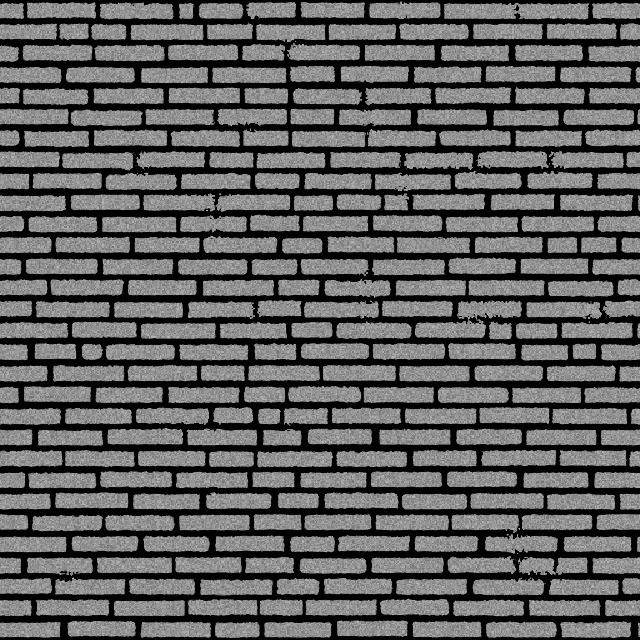
Write a Shadertoy shader that draws this texture.

```glsl
// Rough grey brickwork in a running bond over black joints, seamless on the unit square.
// Each course holds eight full bricks and one short closer; a rounded-box distance,
// worn by tiling value noise, gives the outline, and fine grain fills the faces.

const float ROWS = 30.0;            // courses down the canvas
const float FULL_BRICKS = 8.0;      // full bricks in each course
const float SHORT_WIDTH = 0.075;    // pitch of the short closer
const float SPLIT_CHANCE = 0.03;    // share of full bricks cut in two
const float HALF_HEIGHT = 0.0117;   // half the height of a brick
const float GAP_MIN = 0.0045;       // narrowest vertical joint
const float GAP_SPREAD = 0.008;     // extra width of the widest joint
const float JOINT_JITTER = 0.010;   // sideways wander of joints
const float LEVEL_JITTER = 0.0022;  // vertical wander of bricks
const float CORNER_MIN = 0.0015;
const float CORNER_SPREAD = 0.0055;
const float WEAR = 0.0042;          // depth of edge wear
const float CRUMBLE = 0.012;        // depth of the speckle in broken patches
const float GRAIN_CELLS = 512.0;    // grains across the canvas
const float GRAIN_CONTRAST = 0.14;
const vec3 BRICK_COLOR = vec3(0.575);
const vec3 MORTAR_COLOR = vec3(0.008);

float hash(vec2 p) {
    vec3 q = fract(p.xyx * 0.1031);
    q += dot(q, q.yzx + 33.33);
    return fract((q.x + q.y) * q.z);
}

// Value noise that tiles after 'cells' lattice steps
float tileNoise(vec2 uv, float cells) {
    vec2 p = uv * cells;
    vec2 i = floor(p);
    vec2 f = fract(p);
    f = f * f * (3.0 - 2.0 * f);
    vec2 a = mod(i, cells);
    vec2 b = mod(i + 1.0, cells);
    return mix(mix(hash(a), hash(vec2(b.x, a.y)), f.x),
               mix(hash(vec2(a.x, b.y)), hash(b), f.x), f.y);
}

// Where the short closer of a course begins; alternate courses shift by half a brick
float courseStart(float row) {
    float side = hash(vec2(row, 71.0)) < 0.65 ? 0.052 : -0.063;
    float bond = mod(row, 2.0) * side;
    return 0.39 + bond + 0.03 * (hash(vec2(row, 83.0)) - 0.5);
}

// Position of a vertical joint, measured from the start of the course
float jointX(float index, float row) {
    float count = FULL_BRICKS + 1.0;
    float k = mod(index, count);
    float pitch = (1.0 - SHORT_WIDTH) / FULL_BRICKS;
    float base = k < 0.5 ? 0.0 : SHORT_WIDTH + (k - 1.0) * pitch;
    return base + floor(index / count) + JOINT_JITTER * (hash(vec2(k + 11.0, row)) - 0.5);
}

float roundedBox(vec2 p, vec2 halfSize, float radius) {
    vec2 d = abs(p) - halfSize + radius;
    return length(max(d, 0.0)) + min(max(d.x, d.y), 0.0) - radius;
}

// Signed distance to the nearest brick of the course, negative inside
float brickDistance(vec2 uv) {
    float course = floor((1.0 - uv.y) * ROWS);
    float row = mod(course, ROWS);
    float x = fract(uv.x - courseStart(row));

    // Find the joints on either side
    float pitch = (1.0 - SHORT_WIDTH) / FULL_BRICKS;
    float index = x < SHORT_WIDTH ? 0.0 : 1.0 + floor((x - SHORT_WIDTH) / pitch);
    if (x < jointX(index, row)) index -= 1.0;
    else if (x > jointX(index + 1.0, row)) index += 1.0;
    float left = jointX(index, row);
    float right = jointX(index + 1.0, row);
    vec2 id = vec2(mod(index, FULL_BRICKS + 1.0), row);

    // Cut a few full bricks in two
    if (id.x > 0.5 && hash(id + 140.0) < SPLIT_CHANCE) {
        float cut = mix(left, right, mix(0.3, 0.7, hash(id + 150.0)));
        if (x < cut) right = cut;
        else { left = cut; id += 300.0; }
    }

    // Size, level and corners of this brick
    float gap = GAP_MIN + GAP_SPREAD * pow(hash(id + 20.0), 1.5);
    float level = LEVEL_JITTER * (hash(id + 40.0) - 0.5);
    vec2 p = vec2(x - 0.5 * (left + right), 1.0 - uv.y - (course + 0.5) / ROWS + level);
    vec2 halfSize = vec2(0.5 * (right - left - gap), HALF_HEIGHT);
    float corner = CORNER_MIN + CORNER_SPREAD * pow(hash(id + 60.0), 2.0);
    float d = roundedBox(p, halfSize, corner);

    // Worn outline, rougher along the upper edge
    float upper = smoothstep(0.006, -0.006, p.y);
    float rough = mix(0.45, 1.0, hash(id + 80.0)) * mix(0.65, 1.0, upper);
    float wave = 0.5 * tileNoise(uv, 75.0) + 0.5 * tileNoise(uv, 210.0) - 0.5;
    float chip = tileNoise(uv, 420.0) - 0.5;
    d += WEAR * rough * (wave + 0.5 * chip);

    // Crumbs in scattered broken patches
    float patchMask = smoothstep(0.80, 0.98, tileNoise(uv + 0.37, 17.0));
    return d + CRUMBLE * patchMask * (tileNoise(uv, 340.0) - 0.5);
}

void mainImage(out vec4 fragColor, in vec2 fragCoord) {
    vec2 uv = fragCoord / iResolution.xy;
    float edge = 0.6 / min(iResolution.x, iResolution.y);
    float face = 1.0 - smoothstep(-edge, edge, brickDistance(uv));

    // Two hashes sum to a soft bell of grain
    vec2 cell = floor(uv * GRAIN_CELLS);
    float grain = hash(cell + 7.0) + hash(cell.yx + 613.0) - 1.0;
    vec3 brick = BRICK_COLOR + GRAIN_CONTRAST * grain;
    fragColor = vec4(mix(MORTAR_COLOR, brick, face), 1.0);
}
```
